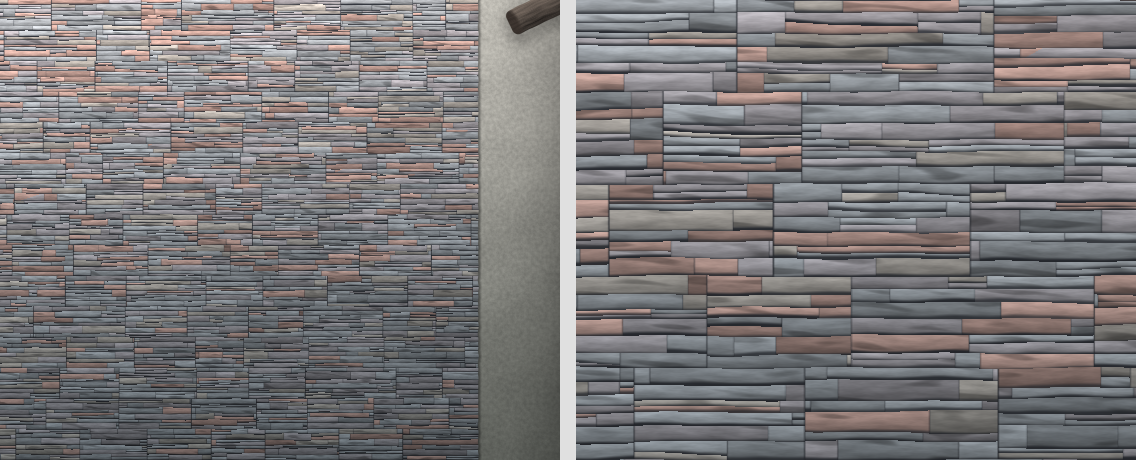
Left: the whole. Right: its middle third, enlarged.
This texture is drawn by a Shadertoy shader. Its source:

```glsl
// Wall of stacked slate: 15 rows of panels, six courses each, beside a strip of
// bare concrete with a log end. Jittered 1D cells cut panels, courses and strips;
// gradient noise roughens them, and light falls off from top to bottom.

const float ROWS = 15.0;            // panel rows over the height
const float COURSES = 6.0;          // courses per panel
const float PANELS = 7.0;           // panels per unit of width
const float STRIPS = 11.5;          // strips per unit of width
const float WALL_SHARE = 0.854;     // part of the width covered by stone

const vec3 SLATE = vec3(0.95, 0.985, 1.01);
const vec3 PLUM  = vec3(0.98, 0.96, 0.985);
const vec3 SAND  = vec3(1.03, 1.00, 0.955);
const vec3 RUST  = vec3(1.11, 0.92, 0.86);
const vec3 GAP   = vec3(0.13, 0.14, 0.16);

float hash(vec2 p) {
    vec3 q = fract(p.xyx * 0.1031);
    q += dot(q, q.yzx + 33.33);
    return fract((q.x + q.y) * q.z);
}

// Dot product of a random unit gradient with the offset from its lattice corner
float corner(vec2 i, vec2 f) {
    float a = 6.2832 * hash(i);
    return dot(vec2(cos(a), sin(a)), f);
}

// Gradient noise, about -0.7 to 0.7
float noise(vec2 p) {
    vec2 i = floor(p), f = p - i;
    vec2 w = f * f * f * (f * (f * 6.0 - 15.0) + 10.0);
    vec2 e = vec2(0.0, 1.0);
    return mix(mix(corner(i, f), corner(i + e.yx, f - e.yx), w.x),
               mix(corner(i + e, f - e), corner(i + 1.0, f - 1.0), w.x), w.y);
}

float fbm(vec2 p) {
    float sum = 0.0, amp = 0.6;
    for (int k = 0; k < 4; k++) {
        sum += amp * noise(p);
        p = p * 2.03 + 17.3;
        amp *= 0.55;
    }
    return sum;
}

// Jittered cell border; every fixedEvery-th border stays in place
float border(float i, float seed, float jitter, float fixedEvery) {
    return i + jitter * (hash(vec2(i, seed)) - 0.5) * step(0.5, mod(i, fixedEvery));
}

// Cell holding x, as (id, lower border, upper border)
vec3 cell(float x, float seed, float jitter, float fixedEvery) {
    float i = floor(x);
    if (x < border(i, seed, jitter, fixedEvery)) i -= 1.0;
    else if (x > border(i + 1.0, seed, jitter, fixedEvery)) i += 1.0;
    return vec3(i, border(i, seed, jitter, fixedEvery),
                border(i + 1.0, seed, jitter, fixedEvery));
}

float edgeDist(float x, vec3 c) { return min(x - c.y, c.z - x); }

vec3 stoneWall(vec2 p, float px) {
    // Slightly wavy courses
    p.y += 0.0022 * noise(p * vec2(16.0, 50.0));

    // Nested cells: row, panel, course, strip
    float row = floor(p.y * ROWS);
    float panelX = p.x * PANELS + 5.0 * hash(vec2(row, 3.0));
    vec3 panel = cell(panelX, row + 11.0, 0.55, 1e4);
    float seed = 90.0 * hash(vec2(row, panel.x + 40.0));
    float courseY = p.y * ROWS * COURSES;
    vec3 course = cell(courseY, seed, 0.55, COURSES);
    float stripX = p.x * STRIPS + 7.0 * hash(course.xx + seed);
    vec3 strip = cell(stripX, seed + course.x, 0.9, 1e4);
    vec2 id = vec2(strip.x + seed, course.x);

    // Some strips split along a slanting seam into two thin layers
    if (hash(id + 5.0) < 0.22) {
        float slant = 0.5 * (hash(id + 9.0) - 0.5) * (stripX - strip.y);
        float seam = mix(course.y, course.z, 0.5 + slant);
        if (courseY < seam) course.z = seam;
        else { course.y = seam; id += 51.0; }
    }

    // Colour and tone of the strip, with more rust near the top left
    float pick = hash(id + 21.0);
    float rusty = 0.10 + 0.18 * p.y * (1.1 - 0.6 * p.x);
    vec3 tint = pick < rusty ? RUST : pick < 0.45 ? PLUM : pick < 0.58 ? SAND : SLATE;
    tint *= mix(vec3(0.96, 1.0, 1.03), vec3(1.015, 0.99, 0.985), p.y);
    float tone = 0.80 + 0.28 * hash(id + 31.0) + 0.06 * (hash(vec2(seed, 2.0)) - 0.5);

    // Cleft surface, chips and a lit upper lip
    tone *= 1.0 + 0.24 * fbm(p * vec2(38.0, 210.0) + id);
    float chip = noise(vec2(p.x * 22.0 + p.y * 55.0, p.y * 120.0) + id);
    tone *= 1.0 - 0.25 * smoothstep(0.2, 0.45, chip);
    float t = (courseY - course.y) / (course.z - course.y);
    tone *= mix(0.82, 1.10, smoothstep(0.0, 0.9, t));

    // Soft shadow gaps that vary along each strip, faint butt and panel joints
    float scale = ROWS * COURSES;
    float gap = 0.0004 + 0.0019 * hash(id + 61.0) + 0.0012 * noise(p * vec2(30.0, 9.0) + id);
    float soft = 0.0011 + 0.5 * px;
    float depth = 0.65 + 0.35 * hash(id + 71.0);
    float face = 1.0 - depth * (1.0 - smoothstep(gap - soft, gap + soft, (courseY - course.y) / scale));
    float butt = mix(0.55, 0.85, hash(id + 81.0));
    face *= mix(butt, 1.0, smoothstep(0.0, 0.0007 + px, edgeDist(stripX, strip) / STRIPS));
    float joint = mix(0.25, 0.7, hash(vec2(seed, 7.0)));
    face *= mix(joint, 1.0, smoothstep(0.0, 0.0008 + px, edgeDist(panelX, panel) / PANELS));

    float light = mix(0.40, 0.77, pow(p.y, 1.15)) * (1.06 - 0.09 * p.x);
    return mix(GAP * (0.75 + 0.7 * p.y), tint * tone * light, face);
}

// Rough plaster; s runs from 0 at the stone to 1 at the canvas edge
vec3 concrete(vec2 p, float s) {
    vec3 col = mix(vec3(0.35, 0.36, 0.34), vec3(0.70, 0.69, 0.66), smoothstep(-0.1, 1.05, p.y));
    col *= 1.0 + 0.11 * fbm(p * 9.0) + 0.17 * fbm(p * 110.0);
    return col * mix(1.05, 0.80, s * s) * mix(0.6, 1.0, smoothstep(0.0, 0.05, s));
}

// Log in its own frame: q.x along the axis from the cut end, q.y across
float logDist(vec2 q, float r) {
    vec2 d = vec2(-q.x, abs(q.y) - r) + 0.013;
    return length(max(d, 0.0)) + min(max(d.x, d.y), 0.0) - 0.013;
}

vec3 logColour(vec2 q, float r) {
    float grain = fbm(vec2(q.x * 14.0, q.y * 130.0));
    vec3 bark = vec3(0.38, 0.34, 0.31) * (0.85 + 0.4 * q.y / r + 0.5 * grain);
    float cut = length(vec2(q.x - 0.008, q.y * 0.42));
    return mix(vec3(0.22, 0.19, 0.17) * (1.0 + 0.4 * grain), bark, smoothstep(0.008, 0.018, cut));
}

void mainImage(out vec4 fragColor, in vec2 fragCoord) {
    vec2 p = fragCoord / iResolution.y;
    float px = 0.7 / iResolution.y;
    float width = iResolution.x / iResolution.y;
    float wallEnd = width * WALL_SHARE;

    // Stone beside concrete, with a slightly uneven edge
    float edge = p.x - wallEnd - 0.0025 * noise(vec2(3.0, p.y * 60.0));
    vec3 plain = concrete(p, clamp(edge / (width - wallEnd), 0.0, 1.0));

    // Log entering from the upper right, with a soft shadow below
    float r = 0.028;
    vec2 axis = normalize(vec2(0.9, 0.43));
    vec2 d = p - vec2(wallEnd + 0.068, 0.947);
    vec2 q = vec2(dot(d, axis), dot(d, vec2(-axis.y, axis.x)));
    q.y += 0.004 * noise(vec2(q.x * 25.0, 1.0));
    plain *= 1.0 - 0.2 * smoothstep(0.03, -0.01, logDist(q + vec2(0.0, 0.014), r));
    plain = mix(plain, logColour(q, r), smoothstep(px, -px, logDist(q, r)));

    vec3 col = mix(stoneWall(p, px), plain, smoothstep(-px, px, edge));
    fragColor = vec4(clamp(col, 0.0, 1.0), 1.0);
}
```
